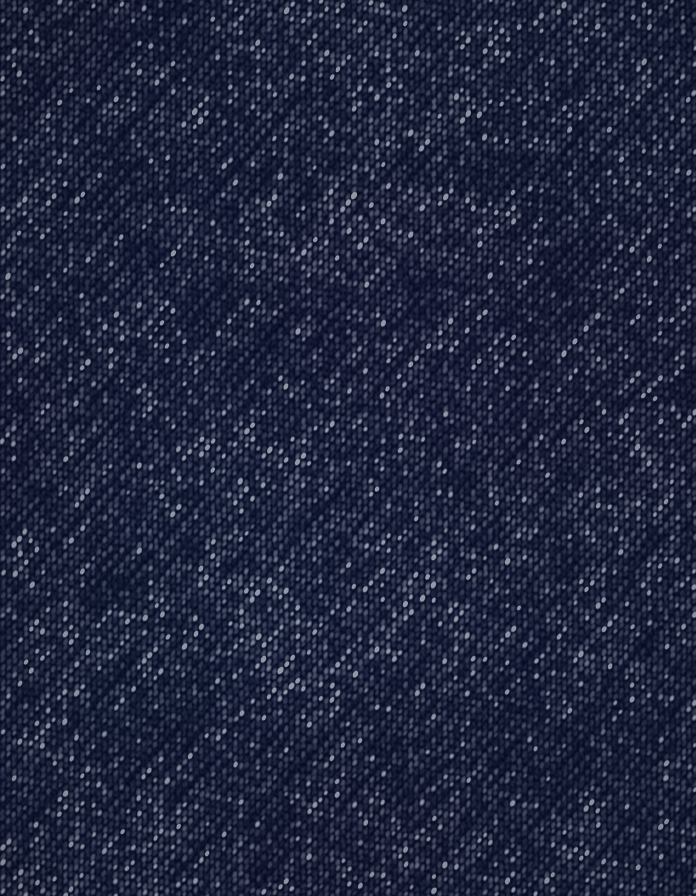
A Shadertoy shader for this texture:

```glsl
const vec3 INDIGO = vec3(0.026, 0.048, 0.145);
const vec3 UNDYED = vec3(0.57, 0.59, 0.64);
const vec2 THREADS = vec2(158.0, 142.0); // columns and rows per canvas height
const float TWILL = 2.3;                 // rows in one twill repeat
const int TAPS = 3;

float hash(vec2 p) {
    vec3 q = fract(p.xyx * vec3(0.1031, 0.1030, 0.0973));
    q += dot(q, q.yzx + 33.33);
    return fract((q.x + q.y) * q.z);
}

vec2 gradient(vec2 cell) {
    float angle = 6.2832 * hash(cell + 71.0);
    return vec2(cos(angle), sin(angle));
}

float gradientNoise(vec2 p) {
    vec2 i = floor(p), f = p - i;
    vec2 u = f * f * f * (f * (f * 6.0 - 15.0) + 10.0);
    vec2 e = vec2(0.0, 1.0);
    float low = mix(dot(gradient(i), f), dot(gradient(i + e.yx), f - e.yx), u.x);
    float high = mix(dot(gradient(i + e.xy), f - e.xy), dot(gradient(i + e.yy), f - e.yy), u.x);
    return mix(low, high, u.y);
}

// Soft oval leaning right by the given shear: 1 at the centre, 0 at the radii
float leaningOval(vec2 p, vec2 radii, float shear) {
    p.x -= shear * p.y;
    return 1.0 - smoothstep(0.2, 1.0, length(p / radii));
}

// Slow wear of the cloth: cloudy patches and faint vertical bands
float wear(vec2 uv) {
    return 0.45 * gradientNoise(uv * 4.0 + 3.0)
         + 0.4 * gradientNoise(uv * 13.0 + 17.0)
         + 0.25 * gradientNoise(uv * vec2(20.0, 3.0) + 41.0);
}

// Runs of brighter knots that follow single twill lines
float streak(float line, float along) {
    return gradientNoise(vec2(line * 0.73, along * 0.075) + 23.0);
}

// Lightness of the weave, from bare indigo to undyed yarn
float weave(vec2 p, float worn) {
    p += 0.35 * vec2(gradientNoise(p * 0.13), gradientNoise(p * 0.13 + 57.0));
    float column = floor(p.x);
    float climb = p.y - column;
    float line = floor(climb / TWILL);
    vec2 id = vec2(column, line);
    vec2 local = vec2(p.x - column - 0.5, climb - line * TWILL);
    local.y += 0.2 * (hash(id + 137.0) - 0.5);
    float chance = hash(id + 200.0);
    float size = mix(0.82, 1.12, hash(id + 311.0));

    // Blue warp face above the pale weft knot
    float face = leaningOval(local - vec2(0.0, 1.62), vec2(0.6, 0.82), 0.22);
    float knot = leaningOval(local - vec2(0.0, 0.68), vec2(0.58, 0.66) * size, 0.3);
    float dye = 0.36 * (0.3 + 1.1 * hash(id + 431.0)) * (1.0 + 0.8 * worn);
    float run = 1.0 + 1.9 * streak(line, column) + 0.7 * worn;
    float pale = (0.13 + 1.25 * chance * chance * chance) * run;
    float fibre = 0.13 * gradientNoise(p * vec2(1.9, 1.5) + 90.0);
    return 0.03 + face * dye + knot * max(pale, 0.04) + fibre;
}

void mainImage(out vec4 fragColor, in vec2 fragCoord) {
    vec2 uv = fragCoord / iResolution.y;
    float worn = wear(uv);

    // Average several taps per pixel to smooth the threads
    float tone = 0.0;
    for (int j = 0; j < TAPS; j++) {
        for (int i = 0; i < TAPS; i++) {
            vec2 offset = (vec2(i, j) + 0.5) / float(TAPS) - 0.5;
            vec2 tap = (fragCoord + offset) / iResolution.y;
            tone += weave(tap * THREADS, worn);
        }
    }
    tone = clamp(tone / float(TAPS * TAPS), 0.0, 1.0);

    // Half-dyed yarn stays bluer; the dye drifts between violet and teal
    float hue = gradientNoise(uv * 2.3 + 8.0);
    vec3 color = mix(INDIGO, UNDYED, tone);
    color.b += 0.06 * tone * (1.0 - tone);
    color += 0.012 * hue * vec3(-1.0, 0.6, 0.3);

    // Gentle falloff towards the edges
    vec2 centred = fragCoord / iResolution.xy - 0.5;
    color *= 1.03 - 0.25 * dot(centred, centred);
    fragColor = vec4(clamp(color, 0.0, 1.0), 1.0);
}
```
